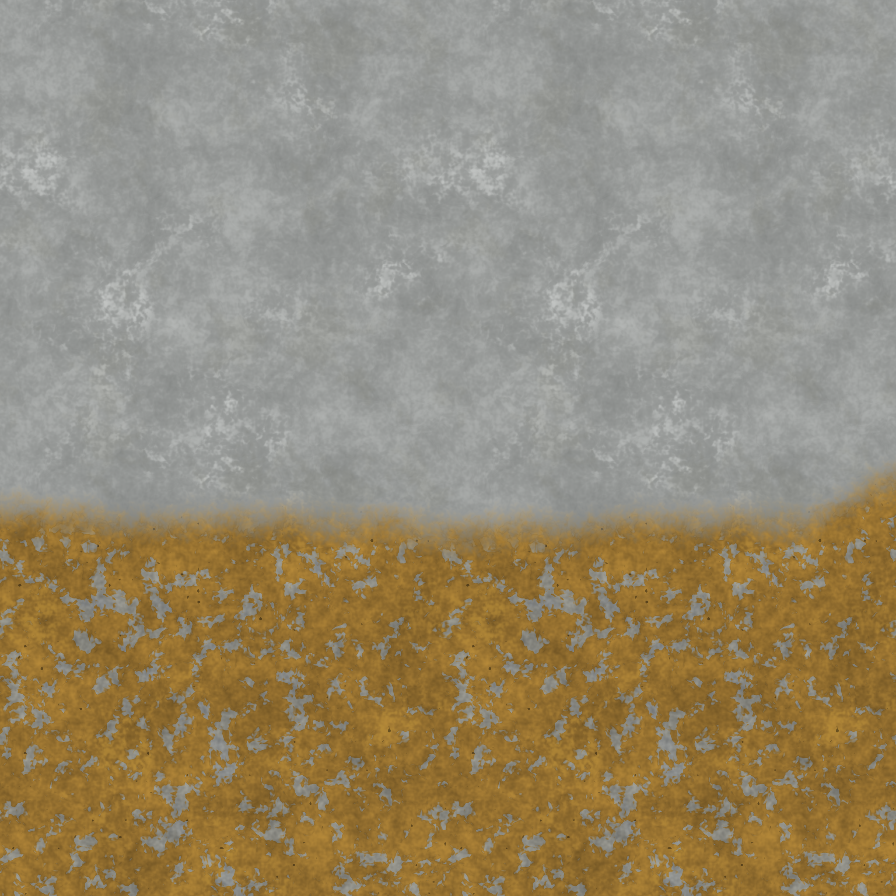
A Shadertoy shader for this texture:

```glsl
// Weathered grey plaster above a feathered band of ochre rust with blue-grey flakes.
#define TILES 2.0
#define EDGE_HEIGHT 0.420
#define EDGE_SOFT 0.030
#define FLAKE_LEVEL 0.165
#define FLAKE_SCALE 19.0
#define MOTTLE 0.105
#define SPOT_GAIN 0.135
#define PLASTER vec3(0.596, 0.606, 0.599)
#define RUST vec3(0.580, 0.435, 0.185)
#define OCHRE vec3(0.710, 0.550, 0.220)
#define FLAKE vec3(0.530, 0.553, 0.565)

const int SPOTS = 12;
// Worn places inside one tile: centre and strength
const vec3 worn[SPOTS] = vec3[](
    vec3(0.88, 0.41, 1.0), vec3(0.08, 0.65, 0.7), vec3(0.39, 0.44, 0.6),
    vec3(0.27, 0.36, 0.75), vec3(0.23, 0.23, 0.55), vec3(0.53, 0.99, 0.9),
    vec3(0.34, 0.01, 0.6), vec3(0.68, 0.77, 0.6), vec3(0.63, 0.28, 0.4),
    vec3(0.90, 0.61, 0.45), vec3(0.16, 0.02, 0.4), vec3(0.46, 0.15, 0.4));
// Places where flakes gather
const vec3 flaked[SPOTS] = vec3[](
    vec3(0.39, 0.68, 1.0), vec3(0.70, 0.72, 1.0), vec3(0.21, 0.62, 0.9),
    vec3(0.31, 0.49, 0.9), vec3(0.10, 0.50, 0.8), vec3(0.48, 0.56, 0.9),
    vec3(0.62, 0.46, 0.8), vec3(0.47, 0.33, 0.9), vec3(0.74, 0.40, 0.8),
    vec3(0.64, 0.28, 0.7), vec3(0.39, 0.15, 0.8), vec3(0.52, 0.05, 0.8));

uint scramble(uint n) {
    n = (n ^ (n >> 16)) * 73244475u;
    n = (n ^ (n >> 15)) * 73244475u;
    return n ^ (n >> 16);
}

vec2 gradientAt(vec2 cell, float period, float seed) {
    uvec2 c = uvec2(mod(cell, period));
    uint h = scramble(c.x + scramble(c.y + scramble(uint(seed))));
    float angle = 6.2832 * float(h & 65535u) / 65536.0;
    return vec2(cos(angle), sin(angle));
}

// Gradient noise that repeats every period cells
float gradientNoise(vec2 p, float period, float seed) {
    vec2 cell = floor(p), f = p - cell;
    vec2 u = f * f * f * (f * (f * 6.0 - 15.0) + 10.0);
    vec2 e = vec2(1.0, 0.0);
    float a = dot(gradientAt(cell, period, seed), f);
    float b = dot(gradientAt(cell + e.xy, period, seed), f - e.xy);
    float c = dot(gradientAt(cell + e.yx, period, seed), f - e.yx);
    float d = dot(gradientAt(cell + e.xx, period, seed), f - e.xx);
    return mix(mix(a, b, u.x), mix(c, d, u.x), u.y);
}

float fbm(vec2 p, float frequency, int octaves, float gain, float seed) {
    float sum = 0.0, amplitude = 0.5;
    for (int i = 0; i < octaves; i++) {
        sum += amplitude * gradientNoise(p * frequency, frequency, seed + float(i));
        frequency *= 2.0;
        amplitude *= gain;
    }
    return sum;
}

// Soft halos around spots, wrapped at the tile border
float halos(vec2 p, vec3 spots[SPOTS], float radius) {
    float sum = 0.0;
    for (int i = 0; i < SPOTS; i++) {
        vec2 d = p - spots[i].xy;
        d -= floor(d + 0.5);
        sum += spots[i].z * exp(-dot(d, d) / (radius * radius));
    }
    return sum;
}

float edgeHeight(float x) {
    float dip = 0.017 * exp(-pow((x - 0.52) / 0.08, 2.0));
    float rise = 0.050 * smoothstep(0.90, 1.01, x);
    return EDGE_HEIGHT - dip + rise + 0.012 * gradientNoise(vec2(x * 9.0, 0.5), 64.0, 71.0);
}

void mainImage(out vec4 fragColor, in vec2 fragCoord) {
    vec2 uv = fragCoord / iResolution.xy;
    vec2 p = uv * TILES;

    // Shared mottling, grain and wear
    vec2 warp = vec2(fbm(p, 6.0, 5, 0.65, 11.0), fbm(p, 6.0, 5, 0.65, 23.0));
    float mottle = fbm(p + 0.06 * warp, 5.0, 6, 0.74, 3.0);
    float grain = fbm(p, 32.0, 3, 0.9, 37.0);
    float wear = halos(p + 0.25 * warp, worn, 0.065);
    float flecks = (wear + 0.12) * smoothstep(-0.12, 0.42, grain + 0.7 * mottle);

    // Plaster with chalky flecks and faint warm stains
    vec3 plaster = PLASTER + MOTTLE * mottle + 0.045 * grain + SPOT_GAIN * flecks;
    float stain = smoothstep(0.05, 0.3, fbm(p, 6.0, 5, 0.7, 47.0));
    plaster -= stain * vec3(0.012, 0.014, 0.022);

    // Rust, lit up where worn and dotted with dark pits
    float tone = fbm(p + 0.05 * warp, 6.0, 6, 0.72, 59.0);
    vec3 rust = RUST * (1.0 + 0.26 * tone + 0.24 * grain);
    rust = mix(rust, OCHRE, clamp(0.75 * flecks + 0.3 * tone, 0.0, 0.75));
    float pits = smoothstep(0.30, 0.42, gradientNoise(p * 80.0, 80.0, 83.0) - 0.22 + 0.3 * tone);
    rust *= 1.0 - 0.4 * pits;

    // Ragged flakes, gathered in clusters and ringed by a darker rim
    float cluster = halos(p + 0.2 * warp, flaked, 0.055);
    float flakeField = fbm(p + 0.03 * warp, FLAKE_SCALE, 4, 0.72, 101.0)
        + 0.17 * cluster + 0.18 * gradientNoise(p * 7.0, 7.0, 97.0) - 0.08 * wear;
    float flake = smoothstep(-0.06, 0.07, flakeField - FLAKE_LEVEL);
    float rim = smoothstep(-0.14, -0.04, flakeField - FLAKE_LEVEL) * (1.0 - flake);
    rust *= 1.0 - 0.07 * rim;
    vec3 flakeColor = FLAKE * (1.0 + 0.25 * grain + 0.2 * tone);
    flakeColor += vec3(-0.02, -0.005, 0.03) * smoothstep(0.3, 1.0, cluster);
    float depth = edgeHeight(uv.x) - uv.y;
    flake *= smoothstep(0.0, 0.035, depth);
    rust = mix(rust, flakeColor, 0.85 * flake);

    // Feathered boundary
    float cover = smoothstep(-EDGE_SOFT, EDGE_SOFT, depth + 0.03 * mottle + 0.02 * grain);
    fragColor = vec4(clamp(mix(plaster, rust, cover), 0.0, 1.0), 1.0);
}
```
